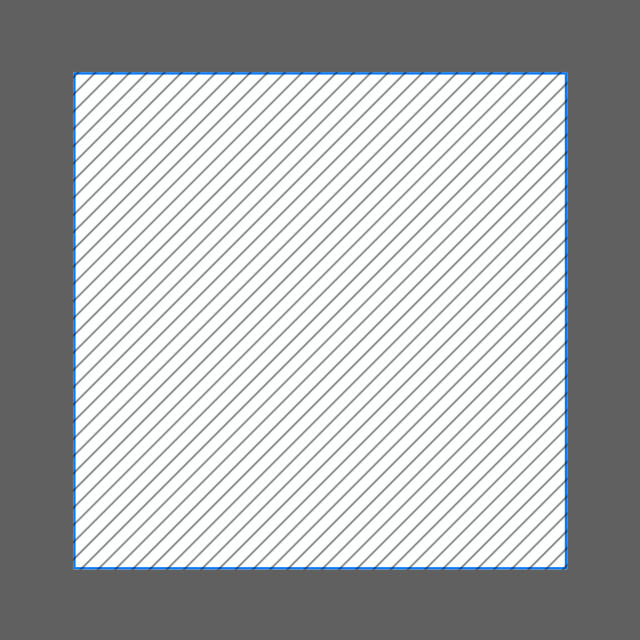
Write a three.js fragment shader that draws this pattern.

```glsl
varying vec2 vUv;

const vec3 SURROUND = vec3(0.378);
const vec3 PAPER = vec3(0.995, 1.0, 1.0);
const vec3 BORDER = vec3(0.02, 0.48, 0.98);
const float INK = 0.38;

const vec2 PANEL_CENTER = vec2(0.5003, 0.4987);
const vec2 PANEL_HALF = vec2(0.3841, 0.3867);
const float BORDER_WIDTH = 0.0038;
const float EDGE_SOFTNESS = 0.0012;

const float STRIPE_SPACING = 0.02691;
const float STRIPE_OFFSET = 0.0159;
const float STRIPE_WIDTH = 0.0021;
const float STRIPE_SOFTNESS = 0.002;

// Coverage of a shape from its signed distance, negative inside.
float coverage(float distance, float softness) {
  return 1.0 - smoothstep(-softness, softness, distance);
}

float boxDistance(vec2 p, vec2 halfSize) {
  vec2 d = abs(p) - halfSize;
  return length(max(d, 0.0)) + min(max(d.x, d.y), 0.0);
}

// Distance to the nearest rising diagonal, spaced along the x axis.
float diagonalDistance(vec2 p, float spacing, float offset) {
  float phase = fract((p.x - p.y - offset) / spacing + 0.5) - 0.5;
  return abs(phase) * spacing * inversesqrt(2.0);
}

void main() {
  float box = boxDistance(vUv - PANEL_CENTER, PANEL_HALF);
  float panel = coverage(box - 0.5 * BORDER_WIDTH, EDGE_SOFTNESS);
  float border = coverage(abs(box) - 0.5 * BORDER_WIDTH, EDGE_SOFTNESS);

  float diagonal = diagonalDistance(vUv, STRIPE_SPACING, STRIPE_OFFSET);
  float stripe = coverage(diagonal - 0.5 * STRIPE_WIDTH, STRIPE_SOFTNESS);

  // Stripes darken both the paper and its border.
  vec3 color = mix(PAPER, BORDER, border);
  color *= mix(1.0, INK, stripe);
  gl_FragColor = vec4(mix(SURROUND, color, panel), 1.0);
}
```
